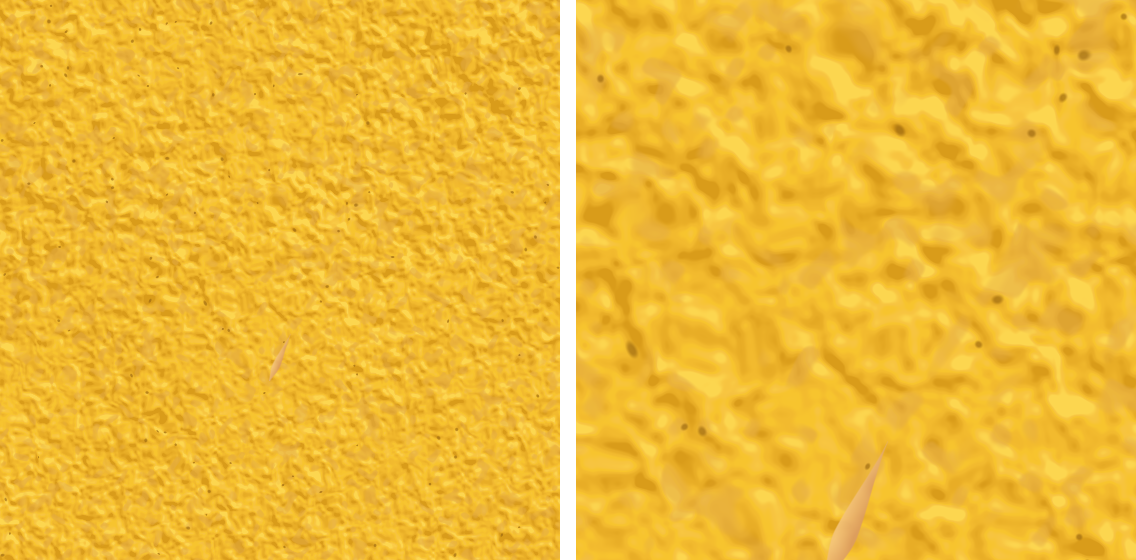
Left: the whole. Right: its middle third, enlarged.
A Shadertoy shader for this texture:

```glsl
// Rough golden-yellow plaster with fine raking-light grain and one pale sliver.

const vec3 PALETTE[6] = vec3[6](
    vec3(0.85, 0.61, 0.10), vec3(0.91, 0.68, 0.15), vec3(0.95, 0.73, 0.18),
    vec3(0.97, 0.77, 0.18), vec3(0.97, 0.77, 0.25), vec3(0.99, 0.84, 0.31));
// Tone, in standard deviations, at which each palette colour is reached.
const float TONE_STOPS[6] = float[6](-1.9, -0.95, 0.0, 0.65, 1.25, 2.2);

const vec3 PIT_COLOR = vec3(0.60, 0.40, 0.06);
const vec3 DULL_COLOR = vec3(0.89, 0.67, 0.27);
const vec3 SLIVER_COLOR = vec3(0.86, 0.61, 0.38);
const vec3 SLIVER_LIGHT = vec3(0.96, 0.77, 0.48);

const vec2 LIGHT_DIR = vec2(0.50, 0.866);
const float COARSE_FREQ = 46.0;
const float GRAIN_FREQ = 80.0;
const float FINE_FREQ = 135.0;
const float CONTRAST = 0.92;
const float PIT_FREQ = 62.0;
const vec2 SLIVER_BASE = vec2(0.481, 0.320);
const vec2 SLIVER_TIP = vec2(0.519, 0.404);
const float SLIVER_WIDTH = 0.0072;

float hash(vec2 cell) {
    uvec2 q = uvec2(ivec2(cell)) * uvec2(1597334673u, 3812015801u);
    uint h = (q.x ^ q.y) * 1597334673u;
    h = (h ^ (h >> 15)) * 2246822519u;
    h ^= h >> 13;
    return float(h >> 8) / 16777216.0;
}

float noise(vec2 p) {
    vec2 i = floor(p), f = fract(p);
    f = f * f * f * (f * (f * 6.0 - 15.0) + 10.0);
    return mix(mix(hash(i), hash(i + vec2(1, 0)), f.x),
               mix(hash(i + vec2(0, 1)), hash(i + vec2(1, 1)), f.x), f.y);
}

// Slope of the surface towards the light, close to unit deviation.
float slope(vec2 p) {
    vec2 reach = 0.4 * LIGHT_DIR;
    return 4.0 * (noise(p - reach) - noise(p + reach));
}

vec2 rotate(vec2 p, float a) {
    float c = cos(a), s = sin(a);
    return vec2(c * p.x - s * p.y, s * p.x + c * p.y);
}

float segmentDistance(vec2 p, vec2 a, vec2 b) {
    vec2 d = b - a;
    return length(p - a - d * clamp(dot(p - a, d) / dot(d, d), 0.0, 1.0));
}

vec3 palette(float tone) {
    vec3 color = PALETTE[0];
    for (int i = 1; i < 6; i++)
        color = mix(color, PALETTE[i], smoothstep(TONE_STOPS[i - 1], TONE_STOPS[i], tone));
    return color;
}

// Grain grows coarser towards the top of the wall.
float plasterTone(vec2 uv, vec2 p) {
    float coarse = mix(0.25, 0.65, smoothstep(0.2, 0.8, uv.y));
    float tone = coarse * slope(p * COARSE_FREQ)
               + 0.75 * slope(p * GRAIN_FREQ + 17.3)
               + 0.50 * slope(p * FINE_FREQ + 41.7);
    tone *= 0.85 + 0.4 * noise(uv * 9.0 + 5.0);
    tone += 0.9 * (noise(p * 30.0 + 71.0) - 0.5) + 0.8 * (noise(uv * 4.0 + 3.0) - 0.5);

    // Soft trowel crease at the upper right and shade at the upper left edge.
    float crease = segmentDistance(p, vec2(0.71, 0.97), vec2(0.92, 0.79));
    tone -= 0.7 * exp(-pow(crease / 0.018, 2.0));
    tone -= 0.6 * smoothstep(0.06, 0.0, uv.x) * smoothstep(0.7, 0.95, uv.y);

    // Faint upright ridges left by the tool.
    for (int i = 0; i < 3; i++) {
        float x = 0.43 + 0.068 * float(i) + 0.3 * pow(uv.y - 0.16, 2.0);
        float span = smoothstep(0.07, 0.11, uv.y) * smoothstep(0.24, 0.18, uv.y);
        tone += 0.8 * span * exp(-pow((p.x - x) / 0.005, 2.0));
    }
    return tone * CONTRAST;
}

void mainImage(out vec4 fragColor, in vec2 fragCoord) {
    vec2 uv = fragCoord / iResolution.y;
    float pixel = 1.0 / iResolution.y;

    // Warped coordinates break up the noise lattice.
    vec2 warp = vec2(noise(uv * 38.0 + 11.0), noise(uv * 38.0 + 83.0)) - 0.5;
    vec2 p = uv + 0.010 * warp;
    vec3 color = palette(plasterTone(uv, p));

    // Dull, slightly pinkish flecks.
    float dull = smoothstep(0.62, 0.88, noise(rotate(p, 0.6) * 75.0 + 150.0));
    color = mix(color, DULL_COLOR, 0.55 * dull);

    // Sparse dark pits, one possible per cell.
    vec2 cell = floor(p * PIT_FREQ);
    vec2 center = 0.3 + 0.4 * vec2(hash(cell + 210.0), hash(cell + 470.0));
    float radius = mix(0.14, 0.28, hash(cell + 730.0));
    float pit = smoothstep(radius, radius * 0.3, length(fract(p * PIT_FREQ) - center));
    color = mix(color, PIT_COLOR, 0.65 * pit * step(0.975, hash(cell + 910.0)));

    // Tapered sliver with one lit edge.
    vec2 axis = SLIVER_TIP - SLIVER_BASE;
    vec2 side = normalize(vec2(axis.y, -axis.x));
    float along = dot(uv - SLIVER_BASE, axis) / dot(axis, axis);
    float across = dot(uv - SLIVER_BASE, side);
    float width = SLIVER_WIDTH * smoothstep(-0.1, 0.35, along) * (1.0 - smoothstep(0.25, 1.05, along));
    float sliver = smoothstep(pixel, -pixel, abs(across) - width) * step(0.0, along) * step(along, 1.0);
    float lit = clamp(0.45 - across / SLIVER_WIDTH * 0.6 + 0.4 * (noise(uv * 90.0) - 0.5), 0.0, 1.0);
    color = mix(color, mix(SLIVER_COLOR, SLIVER_LIGHT, lit), 0.9 * sliver);

    fragColor = vec4(color, 1.0);
}
```
